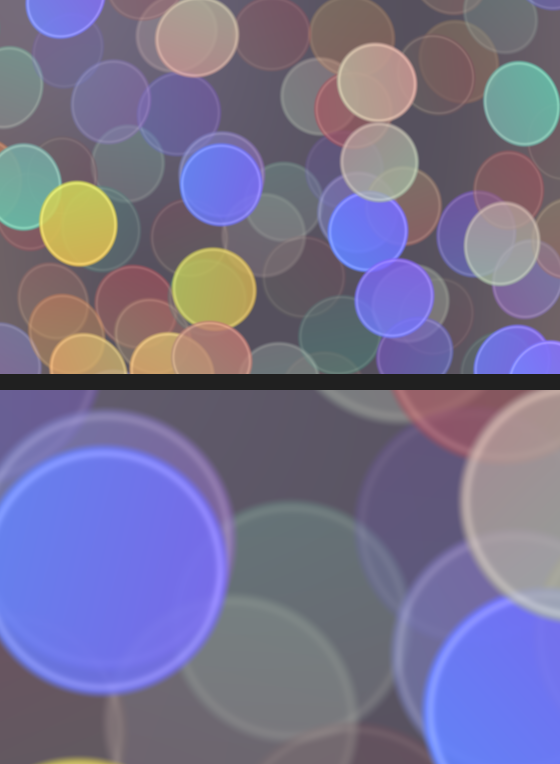
Top: the whole. Bottom: its middle third, enlarged.
Write a Shadertoy shader that draws this background.

```glsl
// Soft out-of-focus light discs in blue, amber, teal and mauve over a dusky haze.

// Lengths are fractions of the canvas height.
const float RADIUS = 0.112;
const float EDGE_BLUR = 0.0045;
const float RIM_INSET = 0.007;
const float RIM_WIDTH = 0.004;
const float RIM_GAIN = 0.13;
const float EDGE_SQUEEZE = 0.13;   // discs narrow towards the canvas border
const float MARGIN = 0.09;         // scatter area beyond the canvas
const float JITTER = 0.16;
const float LOW_BIAS = 1.2;        // gathers discs towards the bottom
const int FAINT_COUNT = 54;
const int BRIGHT_COUNT = 18;
const vec2 FAINT_ALPHA = vec2(0.22, 0.62);
const vec2 BRIGHT_ALPHA = vec2(0.70, 0.93);

const vec3 DUSK = vec3(0.335, 0.315, 0.365);
const vec3 LILAC_HAZE = vec3(0.47, 0.44, 0.54);
const vec3 WARM_HAZE = vec3(0.50, 0.43, 0.42);

const vec3 FAINT_COLORS[9] = vec3[9](
    vec3(0.62, 0.47, 0.41), vec3(0.50, 0.61, 0.58), vec3(0.53, 0.47, 0.76),
    vec3(0.80, 0.56, 0.35), vec3(0.45, 0.36, 0.37), vec3(0.69, 0.67, 0.64),
    vec3(0.64, 0.36, 0.37), vec3(0.32, 0.52, 0.49), vec3(0.44, 0.39, 0.80));
const vec3 BRIGHT_COLORS[9] = vec3[9](
    vec3(0.42, 0.47, 1.00), vec3(0.86, 0.68, 0.42), vec3(0.43, 0.70, 0.65),
    vec3(0.47, 0.43, 0.98), vec3(0.74, 0.63, 0.58), vec3(0.84, 0.78, 0.33),
    vec3(0.48, 0.47, 0.97), vec3(0.68, 0.68, 0.63), vec3(0.72, 0.52, 0.46));

float hash(float n) {
    return fract(sin(n * 127.1 + 3.7) * 4375.85);
}

// Evenly spread sequence with random jitter, covering canvas and margin.
vec2 discCenter(float index, float seed, float aspect) {
    vec2 shift = vec2(hash(seed), hash(seed + 0.5));
    vec2 spot = fract(shift + index * vec2(0.7549, 0.5698));
    spot.y = pow(spot.y, LOW_BIAS);
    vec2 jitter = vec2(hash(index + seed * 7.1), hash(index + seed * 13.3)) - 0.5;
    return mix(vec2(-MARGIN), vec2(aspect, 1.0) + MARGIN, spot) + JITTER * jitter;
}

// Signed distance to a disc squeezed along the line to the canvas center.
float discDistance(vec2 offset, vec2 center, float radius, float aspect) {
    vec2 outward = center - 0.5 * vec2(aspect, 1.0);
    float reach = length(outward);
    vec2 axis = outward / max(reach, 0.001);
    float squeeze = 1.0 - EDGE_SQUEEZE * smoothstep(0.1, 0.8, reach);
    float along = dot(offset, axis);
    return length(offset + axis * along * (1.0 / squeeze - 1.0)) - radius;
}

vec3 addDisc(vec3 color, vec2 p, vec2 center, vec3 tint, float alpha,
             float seed, float aspect) {
    vec2 offset = p - center;
    float radius = RADIUS * mix(0.94, 1.05, hash(seed + 0.3));
    float d = discDistance(offset, center, radius, aspect);
    float cover = 1.0 - smoothstep(-EDGE_BLUR, EDGE_BLUR, d);

    // Gentle hue drift across the disc
    float angle = 6.2832 * hash(seed + 0.7);
    float drift = dot(offset, vec2(cos(angle), sin(angle))) / radius;
    tint += drift * vec3(-0.04, 0.055, 0.015);

    // Slightly brighter, warmer rim
    float rimOffset = (d + RIM_INSET) / RIM_WIDTH;
    float rim = RIM_GAIN * exp(-rimOffset * rimOffset);
    tint += rim * vec3(1.0, 0.95, 0.75);
    return mix(color, tint, cover * alpha);
}

vec3 haze(vec2 p, float aspect) {
    float cool = 0.5 + 0.5 * sin(3.1 * p.x + 2.2 * p.y - 1.5 + sin(2.6 * p.y));
    float side = abs(2.0 * p.x / aspect - 1.0);
    float warm = smoothstep(0.45, 1.1, side) * (1.0 - 0.5 * p.y);
    vec3 color = mix(DUSK, LILAC_HAZE, cool * smoothstep(0.2, 1.0, p.y) * 0.8);
    return mix(color, WARM_HAZE, 0.7 * warm);
}

void mainImage(out vec4 fragColor, in vec2 fragCoord) {
    vec2 p = fragCoord / iResolution.y;
    float aspect = iResolution.x / iResolution.y;
    vec3 color = haze(p, aspect);

    // Faint translucent discs
    for (int i = 0; i < FAINT_COUNT; i++) {
        float n = float(i);
        float alpha = mix(FAINT_ALPHA.x, FAINT_ALPHA.y, hash(n + 31.0));
        color = addDisc(color, p, discCenter(n, 2.0, aspect),
                        FAINT_COLORS[i % 9], alpha, n + 60.0, aspect);
    }

    // Bright discs in front
    for (int i = 0; i < BRIGHT_COUNT; i++) {
        float n = float(i);
        float alpha = mix(BRIGHT_ALPHA.x, BRIGHT_ALPHA.y, hash(n + 171.0));
        color = addDisc(color, p, discCenter(n, 5.0, aspect),
                        BRIGHT_COLORS[i % 9], alpha, n + 200.0, aspect);
    }

    fragColor = vec4(clamp(color, 0.0, 1.0), 1.0);
}
```
